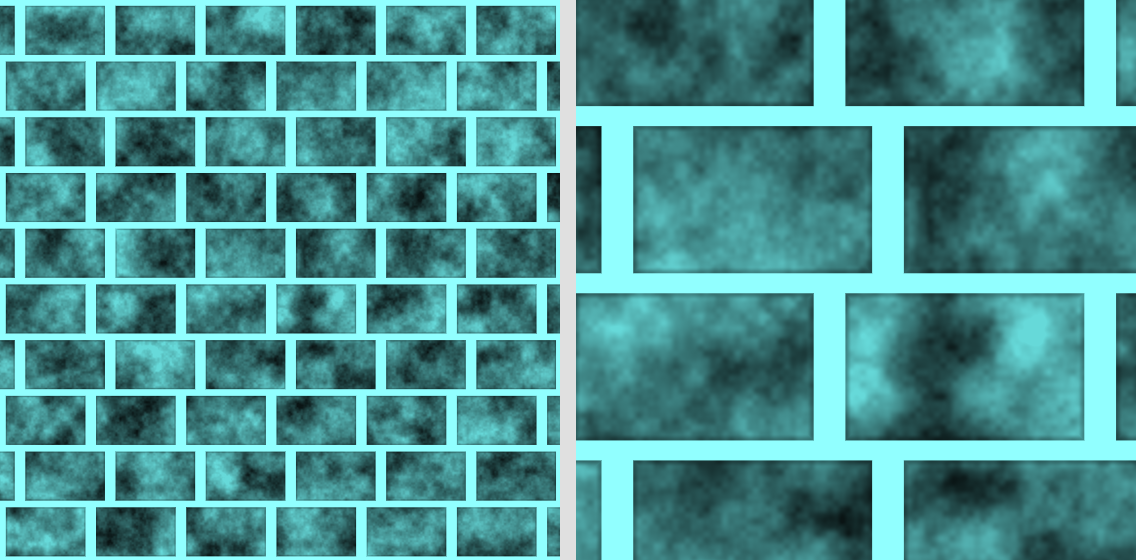
Left: the whole. Right: its middle third, enlarged.
This pattern is drawn by a WebGL 1 fragment shader. Its source:

```glsl
precision highp float;

uniform vec2 u_resolution;

#define PITCH vec2(0.1611, 0.0995)
#define BRICK_SIZE vec2(0.1422, 0.0876)
#define FIRST_CORNER vec2(0.0104, 0.0065)
#define ROW_SHIFT 0.0348
#define MORTAR_COLOR vec3(0.57, 1.0, 1.0)
#define BRICK_COLOR vec3(0.47, 1.0, 1.0)
#define BRICK_LIGHT 0.485
#define MOTTLE_SCALE 17.0
#define MOTTLE_CONTRAST 1.3
#define OCTAVE_GAIN 0.65
#define RIM_WIDTH 0.004
#define RIM_SHADE 0.72

float hash(vec2 p) {
  return fract(sin(dot(p, vec2(12.9898, 78.233))) * 43758.5453);
}

float valueNoise(vec2 p) {
  vec2 cell = floor(p);
  vec2 f = fract(p);
  f = f * f * (3.0 - 2.0 * f);
  float low = mix(hash(cell), hash(cell + vec2(1.0, 0.0)), f.x);
  float high = mix(hash(cell + vec2(0.0, 1.0)), hash(cell + 1.0), f.x);
  return mix(low, high, f.y);
}

// Normalised sum of noise octaves, centred near 0.5
float mottle(vec2 p) {
  float sum = 0.0;
  float total = 0.0;
  float weight = 1.0;
  for (int i = 0; i < 5; i++) {
    sum += weight * valueNoise(p);
    total += weight;
    weight *= OCTAVE_GAIN;
    p = p * 2.0 + vec2(17.3, 9.1);
  }
  return sum / total;
}

void main() {
  float pixel = 1.0 / min(u_resolution.x, u_resolution.y);
  vec2 uv = gl_FragCoord.xy / u_resolution;

  // Running bond: every second row slides sideways
  vec2 p = uv - FIRST_CORNER + 0.5 * (PITCH - BRICK_SIZE);
  float row = floor(p.y / PITCH.y);
  p.x -= ROW_SHIFT * mod(row, 2.0);
  vec2 id = vec2(floor(p.x / PITCH.x), row);
  vec2 local = p - (id + 0.5) * PITCH;

  // Distance inward from the brick outline
  vec2 inset = 0.5 * BRICK_SIZE - abs(local);
  float depth = min(inset.x, inset.y);
  float brickMask = clamp(depth / pixel + 0.5, 0.0, 1.0);

  // Each brick samples its own patch of noise
  vec2 patchOffset = 40.0 * vec2(hash(id + 3.7), hash(id + 8.2));
  float cloud = mottle(local * MOTTLE_SCALE + patchOffset);
  float light = BRICK_LIGHT + MOTTLE_CONTRAST * (cloud - 0.5);

  // Thin shaded rim
  light *= mix(RIM_SHADE, 1.0, smoothstep(0.0, RIM_WIDTH, depth));
  vec3 brick = BRICK_COLOR * clamp(light, 0.08, 0.85);

  gl_FragColor = vec4(mix(MORTAR_COLOR, brick, brickMask), 1.0);
}
```
